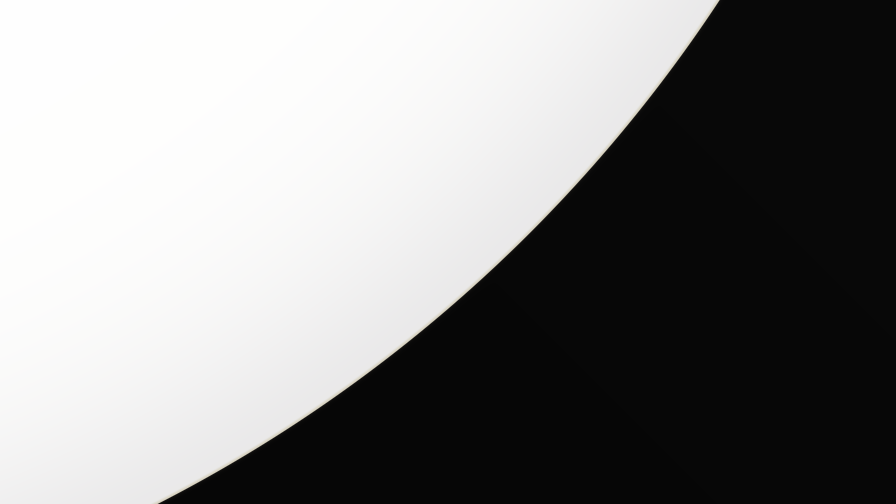
Reproduce this background procedurally as a Shadertoy shader.

```glsl
// A huge pale disc, white at its heart and grey at its rim, against near-black.

void mainImage(out vec4 fragColor, in vec2 fragCoord) {
    // Units of canvas height, origin at the lower left
    vec2 p = fragCoord / iResolution.y;
    float pixel = 1.0 / iResolution.y;

    // Depth inside the disc: positive within, negative outside
    float depth = 2.9377 - length(p - vec2(-1.026, 2.615));

    // Disc: grey rim brightening smoothly to white
    float glow = 1.0 - exp(-pow(max(depth, 0.0) / 0.27, 1.4));
    vec3 disc = mix(vec3(0.915, 0.912, 0.914), vec3(0.998, 0.998, 0.995), glow);

    // Thin warm fringe along the rim
    float fringe = 1.0 - smoothstep(0.001, 0.008, depth);
    disc = mix(disc, vec3(0.85, 0.83, 0.76), fringe);

    // Dark surround, faintly lighter toward the upper right and at the rim
    vec3 dark = vec3(0.022 + 0.008 * smoothstep(0.6, 2.4, p.x + p.y));
    dark += vec3(0.07, 0.062, 0.055) * exp(min(depth, 0.0) / 0.003);

    // Smooth edge
    float edge = max(pixel, 0.002);
    float inside = smoothstep(-0.7 * edge, 0.7 * edge, depth);
    fragColor = vec4(mix(dark, disc, inside), 1.0);
}
```
